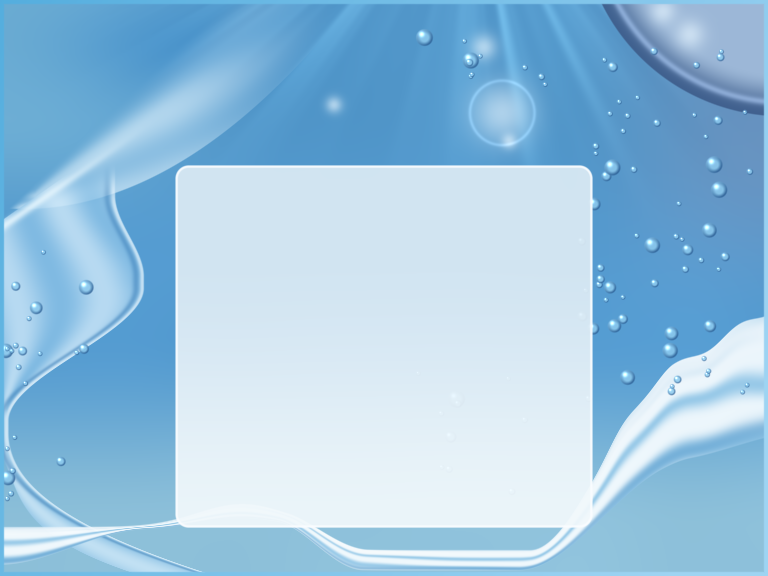
A Shadertoy shader for this background:

```glsl
// Blue water scene: silky ribbons, bubbles, light rays and a frosted panel.
// Ribbons fill the space between smooth height curves; bubbles are scattered
// by hashing. Units: canvas height is 1, origin at the lower left.

float hash(float n) { return fract(sin(n * 12.9898) * 43758.5453); }

float noise(vec2 p) {
    vec2 i = floor(p), f = fract(p);
    f = f * f * (3.0 - 2.0 * f);
    float n = i.x + i.y * 57.0;
    return mix(mix(hash(n), hash(n + 1.0), f.x),
               mix(hash(n + 57.0), hash(n + 58.0), f.x), f.y);
}

float bell(float x, float width) { return exp(-x * x / (width * width)); }

// Soft coverage of the region where d is negative
float cover(float d) {
    float aa = 1.0 / iResolution.y;
    return 1.0 - smoothstep(-aa, aa, d);
}

float roundBox(vec2 p, vec2 halfSize, float radius) {
    vec2 q = abs(p) - halfSize + radius;
    return length(max(q, 0.0)) + min(max(q.x, q.y), 0.0) - radius;
}

vec3 water(vec2 p) {
    vec3 col = mix(vec3(0.56, 0.76, 0.86), vec3(0.33, 0.61, 0.82), smoothstep(0.08, 0.42, p.y));
    col = mix(col, vec3(0.31, 0.58, 0.78), smoothstep(0.5, 0.85, p.y));
    col = mix(col, vec3(0.43, 0.57, 0.74), 0.75 * smoothstep(0.95, 1.33, p.x) * smoothstep(0.4, 0.75, p.y));
    // Pale upper left corner holding a deeper blue dome
    col = mix(col, vec3(0.46, 0.71, 0.85), 0.8 * (1.0 - smoothstep(0.0, 0.5, p.x)) * smoothstep(0.55, 0.8, p.y));
    col = mix(col, vec3(0.28, 0.57, 0.79), 0.85 * exp(-dot((p - vec2(0.33, 0.92)) / vec2(0.2, 0.08), (p - vec2(0.33, 0.92)) / vec2(0.2, 0.08))));
    // Rays fanning down from above the top edge
    vec2 d = p - vec2(0.82, 1.25);
    float ray = noise(vec2(d.x / d.y * 16.0 + 40.0, 2.0));
    col += vec3(0.13, 0.15, 0.13) * ray * ray * bell(p.x - 0.8, 0.32) * smoothstep(0.55, 1.0, p.y);
    return col + 0.025 * (noise(p * 5.0) - 0.5);
}

// Large glassy drop entering at the upper right
vec3 drop(vec3 col, vec2 p) {
    float d = length(p - vec2(1.36, 1.15)) - 0.352;
    vec3 glass = mix(vec3(0.24, 0.36, 0.54), vec3(0.63, 0.73, 0.85), smoothstep(0.0, 0.075, -d));
    glass += 0.22 * bell(d + 0.024, 0.006);
    return mix(col, glass, cover(d) * 0.92);
}

// Sheet that sweeps in from the left and twists down to the lower edge
vec3 leftRibbon(vec3 col, vec2 p) {
    float top = 0.615 + 0.7 * p.x;
    float under = 0.665 + 0.35 * (p.x - 0.2) + 1.1 * pow(abs(p.x - 0.2), 2.0);
    float v = (p.y - under) / max(top - under, 0.02);
    float band = cover(under - p.y) * (1.0 - smoothstep(-0.004, 0.01 + 0.25 * p.x, p.y - top));
    band *= 1.0 - smoothstep(0.28, 0.6, p.x);
    float shine = 0.6 + 0.25 * sin(v * 6.0 + p.x * 9.0);
    col = mix(col, mix(vec3(0.48, 0.71, 0.87), vec3(0.88, 0.95, 0.99), shine), band * 0.72);

    float edge = 0.015 + 0.235 * smoothstep(0.27, 0.5, p.y) - 0.05 * smoothstep(0.52, 0.66, p.y);
    edge += 0.36 * pow(max(1.0 - p.y / 0.25, 0.0), 2.2);
    float width = 0.018 + 0.11 * (1.0 - smoothstep(0.0, 0.2, p.y)) + 0.3 * smoothstep(0.27, 0.42, p.y);
    float d = p.x - edge;
    float sheet = cover(d) * cover(-width - d) * cover(p.y - top);
    sheet *= 1.0 - smoothstep(0.64, 0.72, p.y);
    float fold = 0.5 + 0.5 * sin(p.x / max(edge, 0.02) * 10.0 + p.y * 14.0);
    vec3 silk = mix(vec3(0.46, 0.71, 0.88), vec3(0.86, 0.94, 0.99), 0.2 + 0.65 * fold);
    silk = mix(silk, vec3(0.25, 0.5, 0.72), 0.55 * bell(d + 0.014, 0.006));
    silk = mix(silk, vec3(0.94, 0.98, 1.0), 0.8 * bell(d + 0.003, 0.004));
    col = mix(col, silk, sheet * 0.82);
    // Bright crest along the upper rim
    return mix(col, vec3(0.93, 0.98, 1.0), 0.75 * bell(p.y - top + 0.012, 0.009) * (1.0 - smoothstep(0.05, 0.28, p.x)));
}

// White ribbon waving along the bottom and widening to the right
vec3 lowerRibbon(vec3 col, vec2 p) {
    float x = p.x, crest = bell(x - 0.42, 0.11);
    float top = 0.085 + 0.04 * crest - 0.04 * smoothstep(0.5, 0.64, x)
              + 0.3 * smoothstep(0.92, 1.17, x) + 0.13 * smoothstep(1.1, 1.4, x);
    float base = 0.02 + 0.06 * smoothstep(0.0, 0.25, x) + 0.02 * crest - 0.07 * smoothstep(0.48, 0.63, x)
               + 0.19 * smoothstep(0.9, 1.2, x) + 0.05 * smoothstep(1.15, 1.4, x);
    top += 0.006 * sin(x * 60.0) * smoothstep(1.0, 1.1, x);
    float v = (p.y - base) / max(top - base, 0.004);
    float fold = 0.5 + 0.5 * sin(v * 13.0 + 4.0 * noise(vec2(x * 5.0, v * 2.0)) + x * 5.0);
    vec3 silk = mix(vec3(0.97, 0.99, 1.0), vec3(0.5, 0.74, 0.89), 0.75 * fold * fold);
    silk = mix(silk, vec3(0.36, 0.62, 0.81), 0.6 * bell(v - 0.08, 0.09));
    silk = mix(silk, vec3(1.0), 0.85 * bell(v - 0.9, 0.14));
    return mix(col, silk, 0.92 * cover(p.y - top) * cover(base - p.y));
}

vec3 bubbles(vec3 col, vec2 p) {
    for (int i = 0; i < 104; i++) {
        float n = float(i) + 1.0;
        vec2 h = vec2(hash(n), hash(n + 217.0));
        vec2 c = vec2(1.01 + 0.3 * h.x, 0.3 + 0.62 * h.y);
        if (i >= 62) c = vec2(0.01 + 0.15 * h.x * h.x, 0.1 + 0.48 * h.y);
        if (i >= 84) c = vec2(0.72 + 0.28 * h.x, 0.93 - 0.1 * h.x + 0.06 * (h.y - 0.5));
        if (i >= 94) c = vec2(0.72 + 0.2 * h.x, 0.06 + 0.3 * h.y);
        float r = 0.004 + 0.011 * pow(hash(n + 431.0), 3.0);
        vec2 q = (p - c) / r;
        float m = length(q);
        vec3 ball = mix(vec3(0.55, 0.79, 0.93), vec3(0.17, 0.37, 0.58), smoothstep(0.4, 0.95, m) * (0.6 + 0.3 * q.x - 0.3 * q.y));
        ball += 0.6 * bell(length(q - vec2(-0.35, 0.4)), 0.3);
        col = mix(col, ball, 0.85 * cover((m - 1.0) * r));
    }
    return col;
}

void mainImage(out vec4 fragColor, in vec2 fragCoord) {
    vec2 p = fragCoord / iResolution.y;
    float aspect = iResolution.x / iResolution.y;
    vec3 col = lowerRibbon(leftRibbon(drop(water(p), p), p), p);

    // Soft lights: position and radius
    vec3 lights[6] = vec3[6](vec3(0.84, 0.918, 0.022), vec3(0.872, 0.804, 0.052), vec3(0.884, 0.755, 0.013),
                             vec3(0.58, 0.818, 0.014), vec3(1.198, 0.94, 0.025), vec3(1.151, 0.98, 0.022));
    for (int i = 0; i < 6; i++)
        col = mix(col, vec3(0.9, 0.96, 1.0), 0.62 * bell(length(p - lights[i].xy), lights[i].z));
    col += 0.1 * bell(length(p - vec2(0.872, 0.804)) - 0.056, 0.003);
    col = bubbles(col, p);

    // Frosted panel with a white outline
    float d = roundBox(p - vec2(0.6667, 0.3984), vec2(0.361, 0.3134), 0.022);
    vec3 frost = mix(vec3(0.945, 0.972, 0.985), vec3(0.855, 0.915, 0.955), smoothstep(0.1, 0.58, p.y));
    col = mix(col, mix(frost, col, 0.07), cover(d));
    col = mix(col, vec3(0.98, 0.99, 1.0), 0.9 * cover(abs(d + 0.001) - 0.002));

    // Thin frame, paler toward the bottom right
    float inset = min(min(p.x, aspect - p.x), min(p.y, 1.0 - p.y));
    vec3 frame = mix(vec3(0.33, 0.68, 0.87), vec3(0.62, 0.83, 0.95), clamp(0.6 * p.x + 0.3 * (1.0 - p.y), 0.0, 1.0));
    col = mix(col, frame, cover(inset - 0.007));
    fragColor = vec4(clamp(col, 0.0, 1.0), 1.0);
}
```
